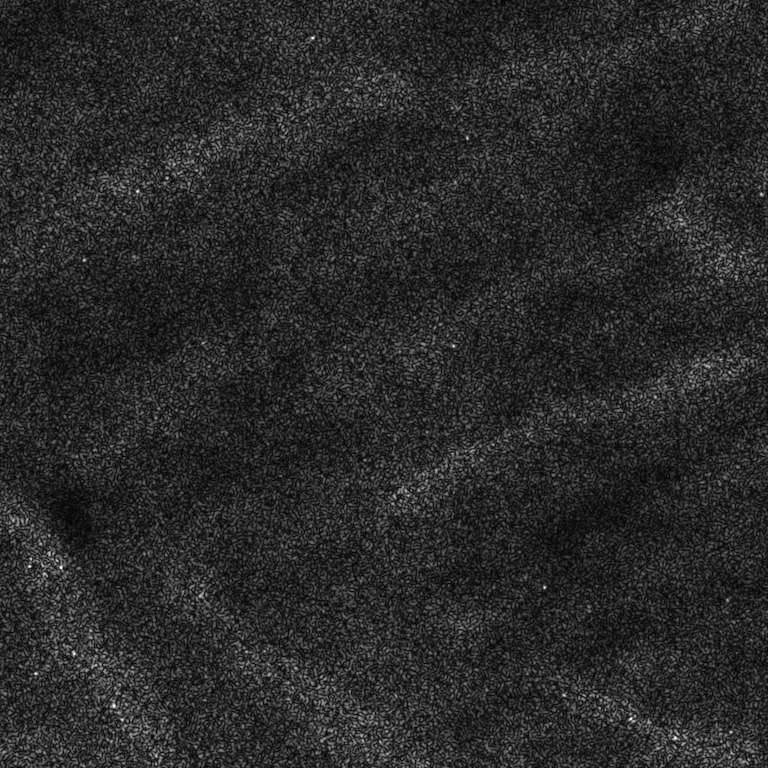
Reproduce this texture procedurally as a WebGL 1 fragment shader.

```glsl
precision highp float;

uniform vec2 u_resolution;

const float GRAIN_FREQUENCY = 195.0;
const float BASE_BRIGHTNESS = 0.41;

vec2 hash2(vec2 cell) {
  vec3 q = fract(cell.xyx * vec3(0.1031, 0.1030, 0.0973));
  q += dot(q, q.yzx + 33.33);
  return fract((q.xx + q.yz) * q.zy);
}

vec2 gradientAt(vec2 cell) {
  float angle = 6.2832 * hash2(cell).x;
  return vec2(cos(angle), sin(angle));
}

float gradientNoise(vec2 p) {
  vec2 i = floor(p);
  vec2 f = fract(p);
  vec2 w = f * f * (3.0 - 2.0 * f);
  vec2 e = vec2(1.0, 0.0);
  float low = mix(dot(gradientAt(i), f), dot(gradientAt(i + e), f - e), w.x);
  float high = mix(dot(gradientAt(i + e.yx), f - e.yx),
                   dot(gradientAt(i + 1.0), f - 1.0), w.x);
  return mix(low, high, w.y);
}

vec2 rotate(vec2 p, float angle) {
  float c = cos(angle);
  float s = sin(angle);
  return vec2(c * p.x + s * p.y, c * p.y - s * p.x);
}

// Two rotated lattices hide the grid and give a nearly normal spread
float grainField(vec2 p, float seed) {
  return gradientNoise(rotate(p, 0.5) + seed)
       + gradientNoise(rotate(p, 1.3) + seed + 311.7);
}

// Magnitude of a random complex field, as in coherent imaging
float speckle(vec2 p) {
  return length(vec2(grainField(p, 17.3), grainField(p, 741.6)));
}

// Soft ridge along a segment
float streak(vec2 p, vec2 a, vec2 b, float width) {
  vec2 ab = b - a;
  float t = clamp(dot(p - a, ab) / dot(ab, ab), 0.0, 1.0);
  float d = length(p - a - t * ab) / width;
  return exp(-d * d);
}

float hollow(vec2 p, vec2 centre, vec2 radius, float angle) {
  vec2 q = rotate(p - centre, angle) / radius;
  return exp(-dot(q, q));
}

// Noise stretched along one direction
float grooves(vec2 p, float angle, vec2 frequency) {
  return gradientNoise(rotate(p, angle) * frequency + 53.2);
}

// Local brightness of the terrain
float relief(vec2 p) {
  vec2 warp = vec2(gradientNoise(p * 9.0 + 4.7), gradientNoise(p * 9.0 + 81.3));
  vec2 q = p + 0.022 * warp;
  float lowerLeft = smoothstep(0.55, 0.1, p.y + 0.45 * p.x);

  float level = 0.9 + 0.3 * gradientNoise(p * 4.0 + 12.4)
                    + 0.28 * gradientNoise(p * 17.0 + 29.1) + 0.18 * lowerLeft;
  level += 0.45 * mix(grooves(q, 0.46, vec2(3.0, 17.0)),
                      grooves(q, -0.85, vec2(3.5, 15.0)), lowerLeft);

  // Rising slopes
  level += 0.38 * streak(q, vec2(0.03, 0.70), vec2(0.50, 0.90), 0.028);
  level += 0.42 * streak(q, vec2(0.31, 0.76), vec2(0.52, 0.87), 0.022);
  level += 0.30 * streak(q, vec2(0.60, 0.88), vec2(0.95, 0.99), 0.022);
  level += 0.50 * streak(q, vec2(0.52, 0.35), vec2(0.60, 0.41), 0.016);
  level += 0.38 * streak(q, vec2(0.60, 0.41), vec2(0.97, 0.53), 0.021);
  level += 0.60 * streak(q, vec2(0.88, 0.73), vec2(0.95, 0.65), 0.026);

  // Falling slopes
  level += 0.70 * streak(q, vec2(-0.02, 0.36), vec2(0.06, 0.27), 0.024);
  level += 0.50 * streak(q, vec2(0.06, 0.27), vec2(0.20, 0.02), 0.034);
  level += 0.45 * streak(q, vec2(0.21, 0.26), vec2(0.54, 0.00), 0.026);
  level += 0.50 * streak(q, vec2(0.60, 0.17), vec2(0.97, 0.00), 0.021);

  // Shadows
  level -= 0.60 * hollow(q, vec2(0.09, 0.32), vec2(0.045, 0.03), -0.7);
  level -= 0.60 * hollow(q, vec2(0.65, 0.15), vec2(0.055, 0.022), -0.2);
  level -= 0.30 * hollow(q, vec2(0.02, 0.97), vec2(0.09, 0.05), 0.4);
  level -= 0.22 * hollow(q, vec2(0.86, 0.82), vec2(0.10, 0.07), 0.4);
  return max(level, 0.3);
}

// Sparse bright points, more frequent on bright slopes
float glints(vec2 p, float level) {
  vec2 grid = p * 70.0;
  vec2 cell = floor(grid);
  vec2 centre = 0.25 + 0.5 * hash2(cell + 7.0);
  vec2 chance = hash2(cell + 503.0);
  float share = 0.004 + 0.07 * smoothstep(1.1, 1.8, level);
  float d = length(fract(grid) - centre) / 0.15;
  return step(chance.x, share) * (0.35 + 0.5 * chance.y) * exp(-d * d);
}

void main() {
  vec2 p = gl_FragCoord.xy / u_resolution;
  float level = relief(p);
  float shade = BASE_BRIGHTNESS * level * speckle(p * GRAIN_FREQUENCY);
  shade += 0.012 + glints(p, level);
  gl_FragColor = vec4(vec3(min(shade, 1.0)), 1.0);
}
```
